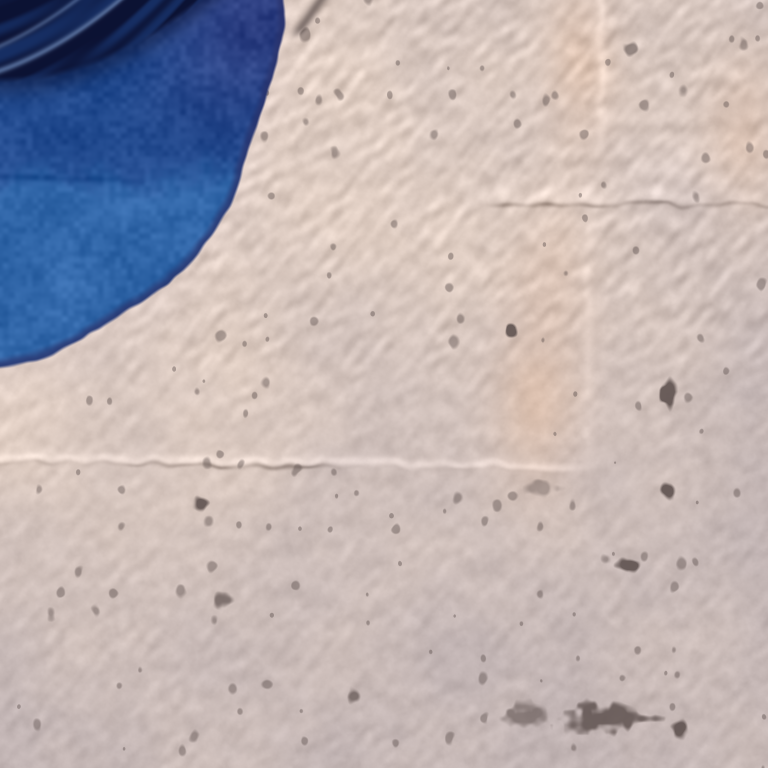
Write a WebGL 1 fragment shader that draws this texture.

```glsl
precision highp float;
// Weathered plaster wall with shallow joints and pits, and a rounded blue painted patch.
uniform vec2 u_resolution;

const vec3 WARM = vec3(0.865, 0.795, 0.755);
const vec3 COOL = vec3(0.76, 0.708, 0.705);
const vec3 PEACH = vec3(0.875, 0.745, 0.655);
const vec3 HALO = vec3(0.9, 0.83, 0.8);
const vec3 PIT = vec3(0.37, 0.32, 0.31);
const vec3 BLUE = vec3(0.19, 0.4, 0.66);
const vec3 DEEP = vec3(0.12, 0.27, 0.54);
const vec3 VIOLET = vec3(0.19, 0.23, 0.49);
const vec3 NAVY = vec3(0.045, 0.07, 0.2);
const vec3 SHEEN = vec3(0.38, 0.48, 0.66);
const vec2 PATCH_CENTER = vec2(-0.03, 0.98);
const vec2 PATCH_RADIUS = vec2(0.392, 0.46);
const float EDGE = 0.0025;
const float GRAIN = 0.085;

float hash(vec2 p) {
  p = fract(p * vec2(0.1031, 0.1137));
  p += dot(p, p.yx + 33.33);
  return fract((p.x + p.y) * p.x * 7.31);
}

float noise(vec2 p) {
  vec2 i = floor(p), f = fract(p);
  f = f * f * (3.0 - 2.0 * f);
  return mix(mix(hash(i), hash(i + vec2(1, 0)), f.x),
             mix(hash(i + vec2(0, 1)), hash(i + 1.0), f.x), f.y);
}

float fbm(vec2 p) {
  float sum = 0.0, amp = 0.5;
  for (int i = 0; i < 5; i++) {
    sum += amp * noise(p);
    p = mat2(1.6, 1.2, -1.2, 1.6) * p + 17.3;
    amp *= 0.5;
  }
  return sum;
}

float bell(float x, float width) { return exp(-x * x / (width * width)); }

float spot(vec2 p, float x, float y, float rx, float ry) {
  return bell(p.x - x, rx) * bell(p.y - y, ry);
}

float span(float x, float a, float b, float soft) {
  return smoothstep(a - soft, a + soft, x) * (1.0 - smoothstep(b - soft, b + soft, x));
}

// Rough-edged hollow
float pit(vec2 p, float x, float y, float rx, float ry) {
  float d = length((p - vec2(x, y)) / vec2(rx, ry)) + 0.9 * (noise(p * 110.0) - 0.5);
  return 1.0 - smoothstep(0.55, 1.3, d);
}

// Approximate signed distance to the wavy oval
float patchDistance(vec2 p) {
  vec2 q = (p - PATCH_CENTER) * vec2(1, -1) / PATCH_RADIUS;
  float a = atan(q.y, q.x);
  float r = 1.0 - 0.027 * bell(a - 1.08, 0.22) - 0.024 * bell(a - 0.37, 0.14)
          + 0.022 * (1.0 - smoothstep(0.0, 0.2, a));
  return (length(q) - r) * 0.41;
}

// Small random pits, one candidate in each cell
float scatteredPits(vec2 p) {
  float sum = 0.0;
  for (int i = 0; i < 2; i++) {
    float scale = 13.0 + 12.0 * float(i);
    vec2 g = p * scale + 5.7 * float(i), cell = floor(g);
    vec2 center = (cell + 0.25 + 0.5 * vec2(hash(cell + 3.1), hash(cell + 8.7)) - g) / scale + p;
    float size = mix(0.002, 0.006, hash(cell + 21.0));
    sum += step(0.76, hash(cell + 41.0)) * 0.45 * pit(p, center.x, center.y, size, size * 1.3);
  }
  return sum;
}

vec3 plaster(vec2 p, float d) {
  float cloud = fbm(p * 7.0);
  float warmth = 0.15 + 0.78 * smoothstep(0.12, 0.62, p.y + 0.25 * (0.45 - p.x));
  warmth -= 0.25 * smoothstep(0.72, 0.9, p.x) * smoothstep(0.3, 0.6, p.y);
  warmth -= 0.2 * spot(p, 0.54, 0.55, 0.13, 0.1);
  vec3 c = mix(COOL, WARM, clamp(warmth + 0.8 * (cloud - 0.48), 0.0, 1.1));
  // Peach stains
  float stain = 0.65 * spot(p, 0.7, 0.49, 0.055, 0.11) + 0.35 * spot(p, 0.72, 0.64, 0.05, 0.09)
              + 0.55 * spot(p, 0.755, 0.92, 0.045, 0.11) + 0.45 * spot(p, 0.97, 0.83, 0.05, 0.09);
  c = mix(c, PEACH, stain * (0.6 + 0.7 * cloud));
  c = mix(c, HALO, 0.65 * exp(-max(d, 0.0) * 40.0));
  // Grain and slanted trowel relief
  c += GRAIN * (fbm(p * 75.0) - 0.48);
  vec2 s = mat2(0.8, 0.6, -0.6, 0.8) * p * vec2(95, 50);
  float rough = 0.05 + 0.07 * smoothstep(0.4, 0.65, p.y);
  return c + rough * (noise(s) - noise(s + vec2(0.5, -0.4)));
}

// Light added or removed by joints and ridges
float joints(vec2 p) {
  float wobble = 0.008 * (noise(p * 45.0) - 0.5);
  float low = p.y - 0.398 + 0.015 * p.x + wobble;
  float high = p.y - 0.744 + 0.012 * p.x + wobble;
  float lowSpan = span(p.x, -0.1, 0.75, 0.02);
  float highSpan = span(p.x, 0.64, 1.1, 0.02);
  float broken = 0.35 + 0.65 * noise(p * vec2(35, 8));
  float strong = (0.35 + 0.65 * span(p.x, 0.18, 0.44, 0.03)) * (1.0 - 0.6 * smoothstep(0.42, 0.5, p.x));
  float v = lowSpan * (0.09 * bell(low - 0.007, 0.006) - 0.23 * strong * broken * bell(low, 0.0032));
  v += highSpan * broken * (0.07 * bell(high - 0.012, 0.012) - 0.2 * bell(high, 0.0035));
  v += 0.07 * span(p.y, 0.81, 1.1, 0.02) * bell(p.x - 0.783 + wobble, 0.007);
  v += 0.045 * span(p.y, 0.4, 0.72, 0.04) * bell(p.x - 0.765 + wobble, 0.008);
  return v + 0.16 * spot(p, 0.88, 0.785, 0.07, 0.03) * (noise(p * 55.0) - 0.3);
}

float largePits(vec2 p) {
  float m = pit(p, 0.665, 0.57, 0.007, 0.008) + pit(p, 0.87, 0.488, 0.011, 0.016);
  m += pit(p, 0.87, 0.361, 0.01, 0.01) + pit(p, 0.818, 0.264, 0.013, 0.009);
  m += pit(p, 0.262, 0.345, 0.009, 0.009) + pit(p, 0.885, 0.051, 0.01, 0.014);
  m += 0.7 * (pit(p, 0.291, 0.219, 0.01, 0.011) + pit(p, 0.462, 0.095, 0.008, 0.009));
  m += 0.6 * (pit(p, 0.684, 0.068, 0.025, 0.014) + pit(p, 0.821, 0.936, 0.008, 0.009));
  m += 0.85 * pit(p, 0.798, 0.065, 0.055, 0.02 - 0.013 * smoothstep(0.77, 0.85, p.x));
  m += 0.4 * pit(p, 0.706, 0.364, 0.018, 0.01);
  return m + 0.7 * bell(p.x - 0.4 - 0.7 * (p.y - 0.975), 0.008) * span(p.y, 0.955, 1.1, 0.01);
}

vec3 paint(vec2 p, float d) {
  float cloud = fbm(p * 22.0);
  vec3 c = mix(BLUE, DEEP, 0.85 * smoothstep(0.745, 0.8, p.y + 0.08 * (cloud - 0.5)));
  c = mix(c, VIOLET, 0.75 * smoothstep(0.12, 0.34, p.x) * smoothstep(0.74, 0.98, p.y));
  c += 0.13 * (cloud - 0.48) + 0.07 * (noise(p * 130.0) - 0.5);
  c -= 0.06 * bell(p.y - 0.77 + 0.03 * p.x, 0.005) * (1.0 - smoothstep(0.12, 0.22, p.x));
  c = mix(c, VIOLET * 0.85, 0.75 * smoothstep(-0.014, -0.002, d));
  // Dark curved folds in the upper corner
  float fold = p.y - 0.896 - 1.54 * p.x * p.x;
  c = mix(c, NAVY, 0.5 * bell(fold, 0.022));
  float sheen = noise(vec2(fold * 60.0 - p.x * 22.0, p.x * 5.0));
  vec3 cloth = mix(NAVY, DEEP, 0.55 * smoothstep(0.3, 0.9, sheen));
  float streak = bell(fold - 0.012 - 0.35 * p.x, 0.0045) + 0.7 * bell(fold - 0.044 - 0.45 * p.x, 0.004);
  cloth = mix(cloth, SHEEN, min(streak, 1.0) * 0.75);
  return mix(c, cloth, smoothstep(-0.006, 0.006, fold));
}

void main() {
  vec2 p = gl_FragCoord.xy / u_resolution;
  float d = patchDistance(p) + 0.003 * (noise(p * 60.0) - 0.5);
  vec3 wall = plaster(p, d) + joints(p);
  wall = mix(wall, PIT, clamp(largePits(p) + scatteredPits(p), 0.0, 0.9));
  gl_FragColor = vec4(mix(paint(p, d), wall, smoothstep(-EDGE, EDGE, d)), 1.0);
}
```
